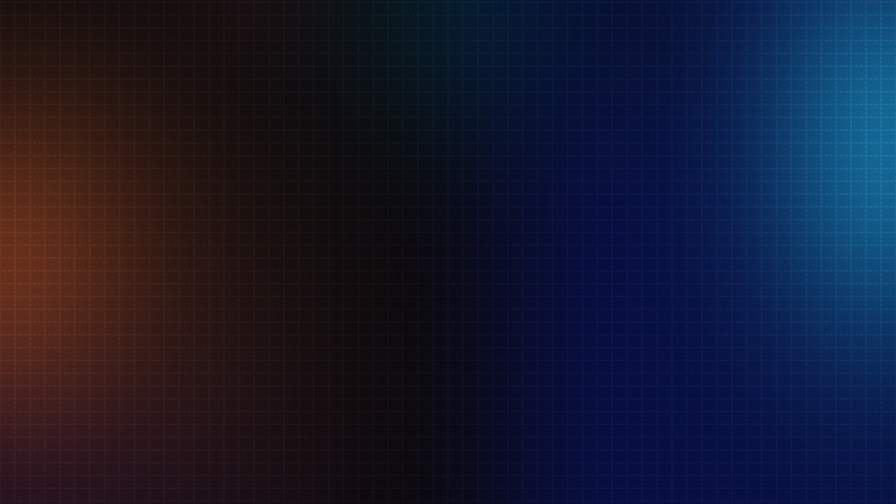
Give the GLSL for this background, as a WebGL 1 fragment shader.

```glsl
precision highp float;

uniform vec2 u_resolution;

const float TAU = 6.2831853;
const vec2 GRID_CELLS = vec2(60.0, 39.4);
const vec2 GRID_OFFSET = vec2(0.0, 0.77);
const float LINE_HALF_WIDTH = 0.0015;
const float DASHES_PER_CELL = 3.0;

const vec3 NIGHT = vec3(0.035, 0.030, 0.045);
const vec3 NAVY = vec3(-0.005, 0.025, 0.205);
const vec3 EMBER = vec3(0.170, 0.070, 0.030);
const vec3 BROWN = vec3(0.190, 0.085, 0.025);
const vec3 VIOLET = vec3(0.020, 0.000, 0.060);
const vec3 MAROON = vec3(0.035, 0.015, 0.015);
const vec3 TEAL = vec3(-0.010, 0.065, 0.085);
const vec3 CYAN = vec3(0.050, 0.350, 0.330);
const vec3 LINE_TINT = vec3(0.022, 0.030, 0.036);

// Soft elliptical falloff, one at the center
float glow(vec2 uv, vec2 center, vec2 radius) {
  vec2 d = (uv - center) / radius;
  return exp(-dot(d, d));
}

// Coverage of the nearest line, with distance and pixel in canvas heights
float lineMask(float cellPosition, float cellSize, float pixel) {
  float d = abs(fract(cellPosition + 0.5) - 0.5) * cellSize;
  return clamp((LINE_HALF_WIDTH - d) / pixel + 0.5, 0.0, 1.0);
}

float dashMask(float cellPosition) {
  return 0.6 + 0.4 * cos(TAU * DASHES_PER_CELL * cellPosition);
}

float dashedGrid(vec2 uv, float aspect, float pixel) {
  vec2 cell = uv * GRID_CELLS + GRID_OFFSET;
  vec2 size = vec2(aspect, 1.0) / GRID_CELLS;
  float vertical = lineMask(cell.x, size.x, pixel) * dashMask(cell.y);
  float horizontal = lineMask(cell.y, size.y, pixel) * dashMask(cell.x);
  return max(vertical, horizontal);
}

vec3 backdrop(vec2 uv) {
  vec3 color = NIGHT + NAVY * smoothstep(0.42, 0.70, uv.x);

  // Warm side
  color += BROWN * glow(uv, vec2(0.0, 0.47), vec2(0.27, 0.50));
  color += EMBER * glow(uv, vec2(0.0, 0.48), vec2(0.14, 0.30));
  color += VIOLET * glow(uv, vec2(0.0, 0.0), vec2(0.25, 0.32));
  color += MAROON * glow(uv, vec2(0.27, 0.10), vec2(0.16, 0.40));
  color += MAROON * glow(uv, vec2(0.29, 1.0), vec2(0.09, 0.12));

  // Cool side
  color += TEAL * glow(uv, vec2(0.50, 1.0), vec2(0.13, 0.29));
  color += CYAN * glow(uv, vec2(1.0, 0.72), vec2(0.15, 0.41));
  color.b -= 0.06 * glow(uv, vec2(0.68, 1.0), vec2(0.13, 0.28));
  return color;
}

void main() {
  vec2 uv = gl_FragCoord.xy / u_resolution;
  float aspect = u_resolution.x / u_resolution.y;
  float pixel = 1.0 / u_resolution.y;

  vec3 color = backdrop(uv);
  float grid = dashedGrid(uv, aspect, pixel);
  color += (LINE_TINT + 0.16 * color) * grid;

  gl_FragColor = vec4(clamp(color, 0.0, 1.0), 1.0);
}
```
